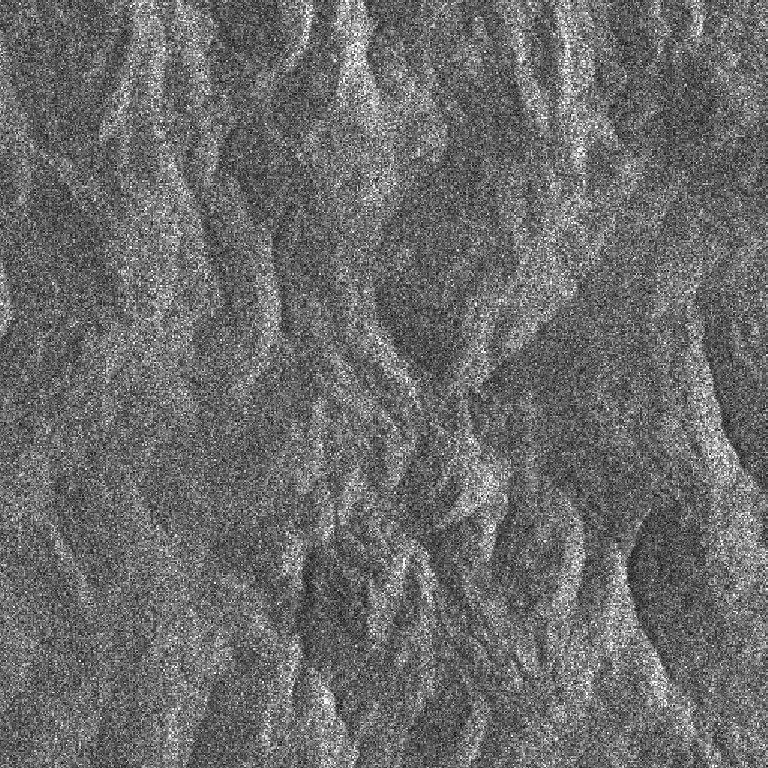
This texture is drawn by a Shadertoy shader. Its source:

```glsl
// Radar view of rugged mountains: a ridged height field, lit from the left
// and leaning toward the sensor so that lit slopes shrink to bright bands.
// Multiplicative speckle grain covers the whole scene.

vec2 hash2(vec2 p) {
    vec3 q = fract(p.xyx * vec3(0.1031, 0.1030, 0.0973));
    q += dot(q, q.yzx + 33.33);
    return fract((q.xx + q.yz) * q.zy);
}

vec2 latticeGradient(vec2 cell) {
    float angle = 6.28318 * hash2(cell + 71.0).x;
    return vec2(cos(angle), sin(angle));
}

float gradientNoise(vec2 p) {
    vec2 i = floor(p), f = p - i;
    vec2 u = f * f * f * (f * (f * 6.0 - 15.0) + 10.0);
    vec2 e = vec2(1.0, 0.0);
    float a = dot(latticeGradient(i), f);
    float b = dot(latticeGradient(i + e.xy), f - e.xy);
    float c = dot(latticeGradient(i + e.yx), f - e.yx);
    float d = dot(latticeGradient(i + e.xx), f - e.xx);
    return mix(mix(a, b, u.x), mix(c, d, u.x), u.y);
}

// Sharp crests branching into ever smaller spurs
float ridgeHeight(vec2 p) {
    vec2 bend = vec2(gradientNoise(p * 4.0 + 9.0), gradientNoise(p * 4.0 + 37.0));
    p = (p + 0.06 * bend) * vec2(3.9, 3.1) + 12.0;
    float height = 0.0, amplitude = 1.0;
    for (int octave = 0; octave < 5; octave++) {
        height += amplitude * (1.0 - abs(gradientNoise(p)));
        p = mat2(0.8, 0.6, -0.6, 0.8) * p * 2.03 + 5.7;
        amplitude *= 0.43;
    }
    return height;
}

// Height as the side-looking sensor sees it, with crests shifted left
float foreshortenedHeight(vec2 p) {
    float lean = 0.06 * (ridgeHeight(p) - 1.4);
    return ridgeHeight(p + vec2(lean, 0.0));
}

// Bell-shaped random value, one for each grain
float speckle(vec2 p) {
    vec2 r = hash2(floor(p * 512.0) + 3.0);
    return sqrt(-2.0 * log(max(r.x, 0.0005))) * cos(6.28318 * r.y);
}

void mainImage(out vec4 fragColor, in vec2 fragCoord) {
    vec2 uv = fragCoord / iResolution.y;

    // Slope toward the sensor, softly limited
    vec2 stepX = vec2(0.003, 0.0);
    float slope = foreshortenedHeight(uv + stepX) - foreshortenedHeight(uv - stepX);
    slope /= 2.0 * stepX.x * 5.0;
    float facing = slope / (1.0 + 0.35 * abs(slope));

    // Gentler ground in places, and broad changes of surface cover
    float relief = 1.0 + 0.7 * gradientNoise(uv * 2.3 + 21.0);
    relief *= mix(0.75, 1.1, smoothstep(0.0, 0.5, uv.x));
    float cover = 0.15 * gradientNoise(uv * 5.0 + 53.0);
    float tone = 0.41 * exp(0.27 * relief * facing + cover);

    // Speckle grows with the returned signal
    float grain = 1.0 + 0.16 * speckle(uv);
    fragColor = vec4(vec3(clamp(tone * grain * grain, 0.0, 1.0)), 1.0);
}
```
